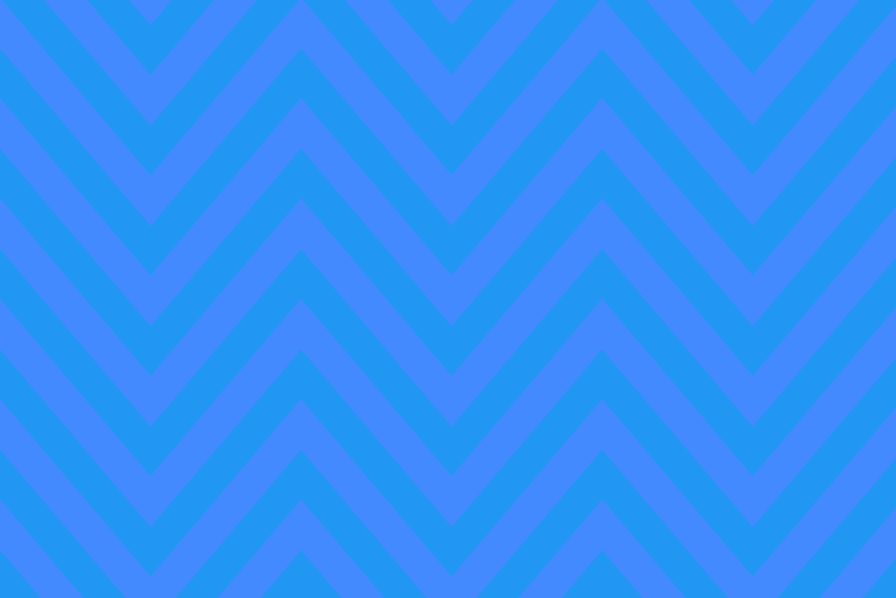
Reproduce this pattern procedurally as a WebGL 1 fragment shader.

```glsl
precision highp float;
// Flat two-tone chevrons: pointed zigzag bands stacked at an even spacing.
// A triangle wave shifts the height, then a repeated distance to each band's
// centre line gives the stripes. All lengths are fractions of the canvas width.

uniform vec2 u_resolution;

const vec3 AZURE = vec3(0.129, 0.588, 0.953);
const vec3 PERIWINKLE = vec3(0.267, 0.541, 1.0);

const float ZIGZAG_WIDTH = 0.336;   // peak to peak
const float ZIGZAG_RISE = 0.198;    // valley to peak
const float BAND_SPACING = 0.112;   // vertical step between bands
const float BAND_SHARE = 0.507;     // part of each step that is filled
const float PEAK_HEIGHT = 0.0818;   // centre of the lowest peak at the left edge

// Triangle wave: 1 at whole multiples of the period, 0 halfway between.
float triangleWave(float x, float period) {
  return abs(2.0 * fract(x / period) - 1.0);
}

// Distance from x to the nearest whole multiple of spacing.
float repeatedDistance(float x, float spacing) {
  return abs(x - spacing * floor(x / spacing + 0.5));
}

// Signed distance to the zigzag bands, negative inside.
float chevronDistance(vec2 p, float period, float rise, float spacing, float share) {
  float level = p.y + rise * (1.0 - triangleWave(p.x, period));
  float vertical = repeatedDistance(level, spacing) - 0.5 * share * spacing;
  float slope = 2.0 * rise / period;
  return vertical / sqrt(1.0 + slope * slope);
}

// Coverage of a shape with an edge one pixel wide.
float coverage(float signedDistance, float pixel) {
  return clamp(0.5 - signedDistance / pixel, 0.0, 1.0);
}

void main() {
  float pixel = 1.0 / u_resolution.x;
  vec2 p = gl_FragCoord.xy * pixel - vec2(0.0, PEAK_HEIGHT);
  float d = chevronDistance(p, ZIGZAG_WIDTH, ZIGZAG_RISE, BAND_SPACING, BAND_SHARE);
  gl_FragColor = vec4(mix(AZURE, PERIWINKLE, coverage(d, pixel)), 1.0);
}
```
